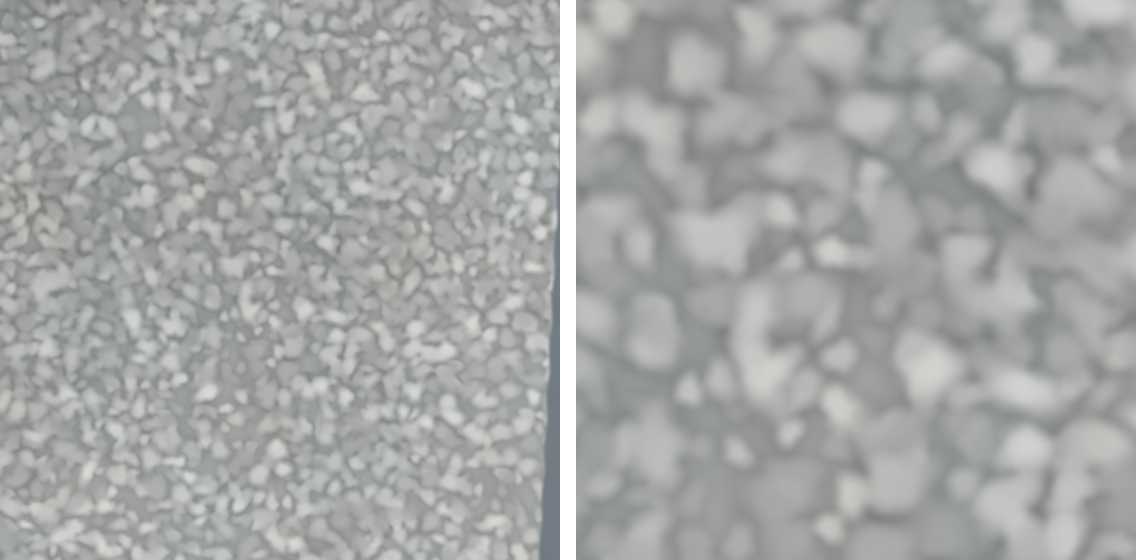
Left, the full canvas; right, a detail of the centre.
Reproduce this texture procedurally as a Shadertoy shader.

```glsl
vec3 hash3(vec2 p) {
    vec3 q = fract(vec3(p.xyx) * vec3(0.1031, 0.1030, 0.0973));
    q += dot(q, q.yxz + 33.33);
    return fract((q.xxy + q.yzz) * q.zyx);
}

mat2 rotation(float angle) {
    float c = cos(angle), s = sin(angle);
    return mat2(c, -s, s, c);
}

// Layered sines, each octave bent by the one before
float waves(vec2 p) {
    float sum = 0.0, weight = 0.5;
    for (int i = 0; i < 4; i++) {
        p = rotation(1.1) * p * 1.6 + 0.7 * sin(p.yx + 1.9);
        sum += weight * sin(p.x) * sin(p.y + 0.8);
        weight *= 0.65;
    }
    return sum;
}

// One layer of blurred, rounded stone chips, one candidate per cell
vec3 addChips(vec3 color, vec2 uv, float cells, float seed) {
    vec2 p = uv * cells;
    for (int k = 0; k < 9; k++) {
        vec2 id = floor(p) + vec2(k % 3, k / 3) - 1.0;
        vec3 place = hash3(id + seed);
        vec3 form = hash3(id + seed + 71.0);
        float density = 0.74 + 0.6 * waves((id + 0.5) / cells * 4.0);
        float present = step(fract(place.x * 17.0 + form.y * 31.0), density);

        vec2 d = rotation(place.z * 6.283) * (p - id - 0.2 - 0.6 * place.xy);
        vec2 size = mix(vec2(0.32, 0.23), vec2(0.54, 0.35), form.xy);
        float theta = atan(d.y, d.x);
        float lumps = 0.09 * sin(3.0 * theta + form.z * 40.0)
                    + 0.03 * sin(5.0 * theta + form.x * 40.0);
        float dist = (length(d / size) * (1.0 + lumps) - 1.0) * size.y;

        // Faint shadow in the binder, then the chip itself
        color *= 1.0 - 0.03 * present * exp(-40.0 * (dist - 0.08) * (dist - 0.08));
        float cover = 1.0 - smoothstep(-0.21, 0.14, dist);
        float tone = form.z * (0.6 + 0.4 * form.z);
        vec3 chip = mix(vec3(0.625, 0.635, 0.63), vec3(0.845, 0.853, 0.838), tone);
        color = mix(color, chip, 0.88 * present * cover);
    }
    return color;
}

void mainImage(out vec4 fragColor, in vec2 fragCoord) {
    vec2 uv = fragCoord / iResolution.xy;
    vec2 bent = uv + 0.002 * vec2(waves(uv * 14.0), waves(uv * 14.0 + 9.0));

    // Grey binder with cloudy mottling
    vec3 color = vec3(0.600, 0.611, 0.609) + 0.035 * waves(uv * 18.0);

    // Small chips first, larger ones on top
    color = addChips(color, bent, 36.0, 13.0);
    color = addChips(color, rotation(0.5) * bent + 3.0, 30.0, 47.0);
    color = addChips(color, rotation(1.2) * bent + 5.0, 25.0, 89.0);
    color = addChips(color, rotation(2.1) * bent + 7.0, 22.0, 131.0);

    // Uneven light, darker at the upper left, with warm and cool stains
    color += 0.005 + 0.04 * (uv.x - 0.5) - 0.045 * (uv.y - 0.5);
    color += 0.03 * waves(uv * 3.5 + 2.0);
    color += vec3(0.007, 0.0, -0.007) * waves(uv * 7.0 + 4.0);

    // Slanted blue-grey strip beyond the right edge of the slab
    float edge = uv.x - 0.963 - 0.05 * uv.y + 0.0015 * sin(uv.y * 70.0);
    vec3 strip = vec3(0.45, 0.485, 0.515) + 0.01 * waves(uv * 20.0);
    color = mix(color, strip, smoothstep(-0.005, 0.005, edge));

    fragColor = vec4(color, 1.0);
}
```
